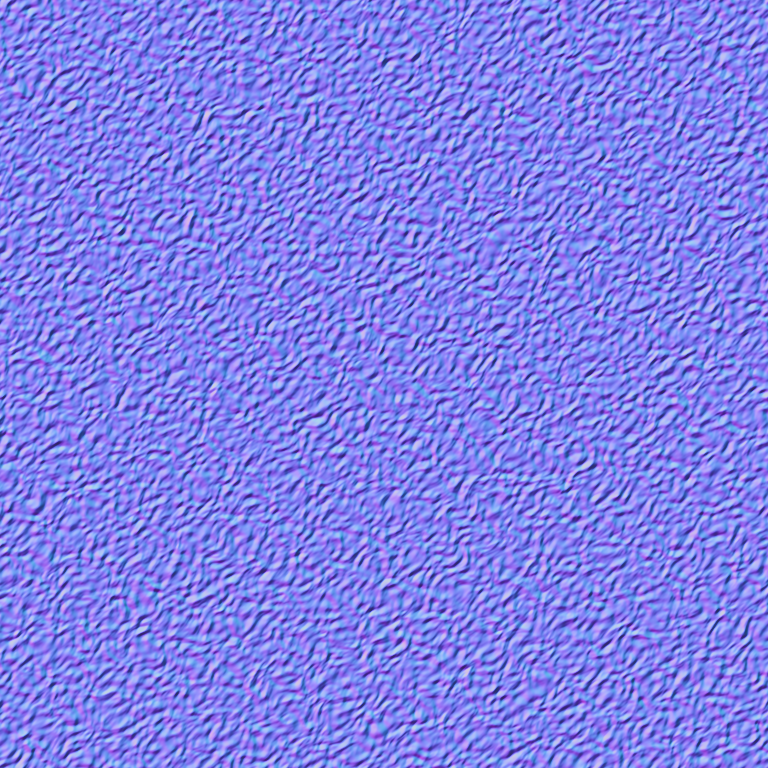
Give the GLSL for this texture map, as a WebGL 1 fragment shader.

```glsl
precision highp float;
// Tangent-space normal map of a fine, rough surface with short slanted grains.
// Two crossed layers of gradient noise give a height; its slopes become red
// and green, and blue falls off on the steep lee sides.

uniform vec2 u_resolution;

const float GRAIN_ANGLE = 0.75;             // mean direction of the grains, radians
const float ANGLE_SPREAD = 0.28;            // each layer turns this far off the mean
const vec2  GRAIN_FREQ = vec2(74.0, 112.0); // cells along and across the grains
const float FINE_SCALE = 1.9;               // second octave: frequency ratio
const float FINE_GAIN = 0.10;               // second octave: height
const float LEE_STEEPNESS = 0.25;           // leans the grains to one side
const float WARP_FREQ = 27.0;               // bends the grains
const float WARP_SIZE = 0.007;
const float RELIEF = 0.0066;                // height scale
const float SAMPLE_STEP = 0.0013;           // half width of the slope sample
const float CALM_GAIN = 0.65;               // tilt kept on gentle slopes
const float STEEP_GAIN = 0.70;              // extra tilt on steep slopes
const float TWIST_GAIN = 0.50;              // slope kept along the grains
const float BLUE_OFFSET = -0.045;
const float BLUE_SHADE = 0.14;              // blue gained on lit, lost on lee sides

// Unit gradient vector for a lattice point.
vec2 latticeGradient(vec2 cell) {
  vec3 h = fract(cell.xyx * vec3(0.1031, 0.1030, 0.0973));
  h += dot(h, h.yzx + 33.33);
  float angle = 6.28318 * fract((h.x + h.y) * h.z);
  return vec2(cos(angle), sin(angle));
}

float gradientNoise(vec2 p) {
  vec2 cell = floor(p);
  vec2 f = p - cell;
  vec2 fade = f * f * f * (f * (f * 6.0 - 15.0) + 10.0);
  vec2 e = vec2(1.0, 0.0);
  float a = dot(latticeGradient(cell), f);
  float b = dot(latticeGradient(cell + e.xy), f - e.xy);
  float c = dot(latticeGradient(cell + e.yx), f - e.yx);
  float d = dot(latticeGradient(cell + e.xx), f - e.xx);
  return mix(mix(a, b, fade.x), mix(c, d, fade.x), fade.y);
}

// One layer of grains, leaning to the lower right.
float grainLayer(vec2 p, float angle, float seed) {
  vec2 along = vec2(cos(angle), sin(angle));
  vec2 across = vec2(along.y, -along.x);
  vec2 q = vec2(dot(p, along), dot(p, across)) * GRAIN_FREQ + seed;
  q.y -= LEE_STEEPNESS * gradientNoise(q);
  return gradientNoise(q) + FINE_GAIN * gradientNoise(q * FINE_SCALE + 19.7);
}

// Two crossed layers, bent by a slow warp.
float surfaceHeight(vec2 p) {
  p += WARP_SIZE * vec2(gradientNoise(p * WARP_FREQ + 71.0),
                        gradientNoise(p * WARP_FREQ + 137.0));
  return 0.707 * (grainLayer(p, GRAIN_ANGLE - ANGLE_SPREAD, 200.3)
                + grainLayer(p, GRAIN_ANGLE + ANGLE_SPREAD, 431.8));
}

void main() {
  vec2 p = gl_FragCoord.xy / u_resolution.y;

  // Slopes by central differences.
  vec2 e = vec2(SAMPLE_STEP, 0.0);
  vec2 slope = vec2(surfaceHeight(p + e.xy) - surfaceHeight(p - e.xy),
                    surfaceHeight(p + e.yx) - surfaceHeight(p - e.yx));
  slope *= RELIEF / (2.0 * SAMPLE_STEP);

  // Split into tilt across the diagonal and twist along it; calm gentle slopes.
  float tilt = 0.707 * (slope.x - slope.y);
  float twist = 0.707 * TWIST_GAIN * (slope.x + slope.y);
  tilt *= CALM_GAIN + STEEP_GAIN * abs(tilt);

  // Encode the normal, with green pointing down.
  vec3 normal = normalize(vec3(0.707 * (tilt + twist), 0.707 * (tilt - twist), 1.0));
  vec3 color = 0.5 + 0.5 * normal;
  color.b += BLUE_OFFSET + BLUE_SHADE * (normal.x + normal.y);

  gl_FragColor = vec4(clamp(color, 0.0, 1.0), 1.0);
}
```
